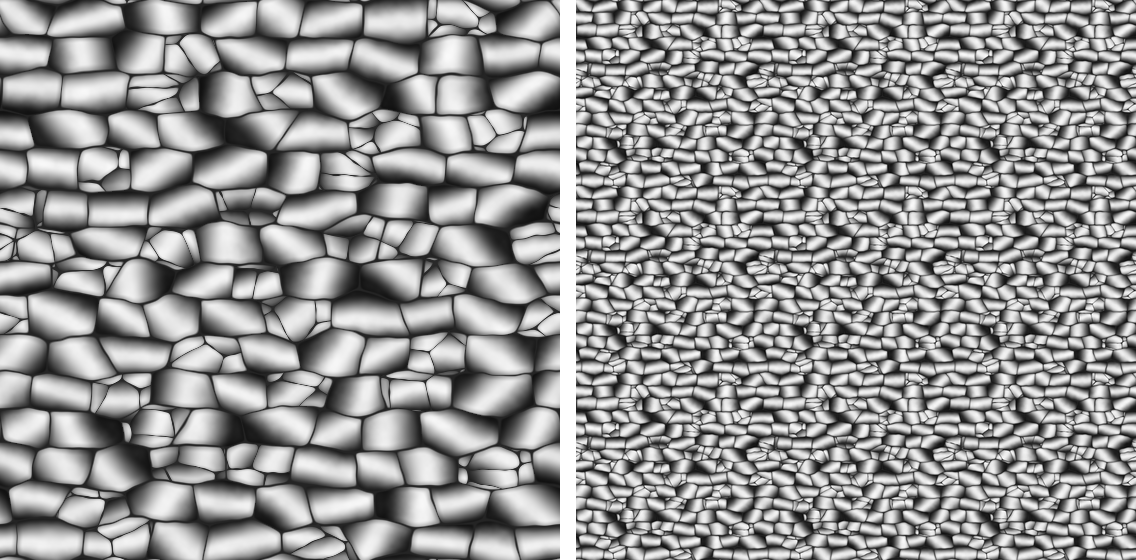
Left: one tile. Right: repeated 3 by 3.
A three.js fragment shader for this texture map:

```glsl
#define STONES vec2(9.0, 15.0)
#define SHARDS vec2(14.0, 19.0)
#define STONE_JITTER vec2(0.66, 0.22)
#define SHARD_JITTER vec2(0.95, 0.9)
#define FLATNESS 1.2
#define ROUNDING 0.0024
#define BROKEN_SHARE 0.23
#define JOINT_WIDTH 0.0031
#define CRACK_WIDTH 0.0017
#define LIGHT 0.925
#define DARK 0.11

varying vec2 vUv;

vec2 hash2(vec2 p) {
  vec3 q = fract(p.xyx * vec3(0.1031, 0.1030, 0.0973));
  q += dot(q, q.yzx + 33.33);
  return fract((q.xx + q.yz) * q.zy);
}

// Value noise with n whole cells across the canvas, so it wraps.
float noise(vec2 p, float n) {
  p *= n;
  vec2 i = floor(p), f = fract(p);
  f = f * f * (3.0 - 2.0 * f);
  float a = hash2(mod(i, n) + n).x;
  float b = hash2(mod(i + vec2(1.0, 0.0), n) + n).x;
  float c = hash2(mod(i + vec2(0.0, 1.0), n) + n).x;
  float d = hash2(mod(i + 1.0, n) + n).x;
  return mix(mix(a, b, f.x), mix(c, d, f.x), f.y);
}

float fbm(vec2 p, float n) {
  float sum = 0.0, gain = 0.5;
  for (int k = 0; k < 4; k++) {
    sum += gain * noise(p, n);
    n *= 2.0;
    gain *= 0.5;
  }
  return sum;
}

// Jittered cell centre; rows are staggered by a step that closes on itself.
vec2 site(vec2 cell, vec2 n, vec2 jitter) {
  vec2 wrapped = mod(cell, n);
  float shift = fract(wrapped.y * floor(0.47 * n.y) / n.y);
  return cell + vec2(shift, 0.5) + (hash2(wrapped + n) - 0.5) * jitter;
}

// Voronoi cells: wrapped id, position from the centre, rounded edge distance.
void cells(vec2 p, vec2 n, vec2 jitter, float flatness,
           out vec2 id, out vec2 local, out float edge) {
  vec2 c = p * n, base = floor(c), metric = vec2(1.0, flatness);
  vec2 nearest = base, centre = c;
  float best = 1000.0;
  for (int y = -2; y <= 2; y++)
  for (int x = -2; x <= 2; x++) {
    vec2 cell = base + vec2(float(x), float(y));
    vec2 s = site(cell, n, jitter);
    vec2 v = (c - s) * metric;
    float d = dot(v, v);
    if (d < best) {
      best = d;
      nearest = cell;
      centre = s;
    }
  }
  float sum = 0.0;
  for (int y = -2; y <= 2; y++)
  for (int x = -2; x <= 2; x++) {
    if (x == 0 && y == 0) continue;
    vec2 s = site(nearest + vec2(float(x), float(y)), n, jitter);
    vec2 v = (c - s) * metric;
    float slope = 2.0 * length((s - centre) * metric * metric * n);
    sum += exp(-(dot(v, v) - best) / (slope * ROUNDING));
  }
  id = mod(nearest, n);
  local = c - centre;
  edge = -ROUNDING * log(max(sum, 1e-20));
}

void main() {
  // Bend the joints, then roughen them
  vec2 p = vUv;
  p += 0.018 * (vec2(noise(vUv, 13.0), noise(vUv + 0.37, 11.0)) - 0.5);
  p += 0.003 * (vec2(noise(vUv, 47.0), noise(vUv + 0.61, 53.0)) - 0.5);

  vec2 id, local;
  float joint;
  cells(p, STONES, STONE_JITTER, FLATNESS, id, local, joint);

  // Some stones are broken into shards
  float crack = 1.0;
  vec2 seed = id + 31.0;
  if (hash2(id + 71.0).x < BROKEN_SHARE) {
    vec2 shardId;
    cells(p, SHARDS, SHARD_JITTER, 1.0, shardId, local, crack);
    local *= STONES / SHARDS;
    seed = shardId + 113.0;
  }

  // Each face has a bright ridge at its own angle and falls off on both sides
  vec2 tilt = hash2(seed);
  float angle = 6.2832 * tilt.x;
  float cloud = fbm(vUv, 20.0);
  float slope = dot(local, vec2(cos(angle), sin(angle)));
  slope = abs(slope + 0.22 * (tilt.y - 0.5) + 0.07 * (cloud - 0.47));
  float shade = mix(LIGHT, DARK, smoothstep(0.02, 0.64, slope));
  shade += 0.14 * (cloud - 0.47);

  // Dark joints with a soft shoulder, and thin cracks of uneven width
  float grime = noise(vUv, 37.0);
  float edge = joint + 0.0008 - 0.0016 * grime;
  shade *= mix(0.76, 1.0, smoothstep(0.0, 0.012, edge));
  shade = mix(0.14, shade, smoothstep(-0.0004, JOINT_WIDTH, edge));
  float gap = crack + 0.0004 - 0.0026 * grime * noise(vUv, 90.0);
  shade *= mix(0.88, 1.0, smoothstep(0.0, 0.006, gap));
  shade = mix(0.16, shade, smoothstep(-0.0004, CRACK_WIDTH, gap));

  gl_FragColor = vec4(vec3(clamp(shade, 0.0, 1.0)), 1.0);
}
```
